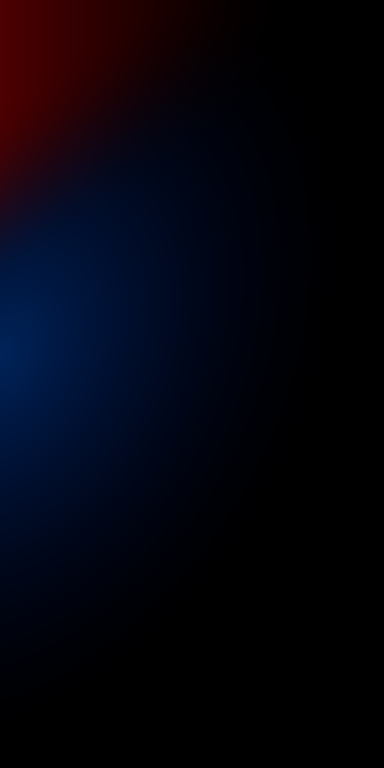
Write a WebGL 1 fragment shader that draws this background.

```glsl
precision highp float;
// Dark backdrop with a tilted blue glow on the left and a red glow in the upper left corner.

uniform vec2 u_resolution;

const vec3 BLUE_CORE = vec3(0.0, 0.14, 0.35);
const vec3 RED_CORE = vec3(0.30, 0.0, 0.003);

// Normalised radius of a tilted ellipse: 0 at its centre, 1 at its rim.
// shape holds the weights of x*x, x*y and y*y.
float ellipseRadius(vec2 p, vec2 center, vec3 shape) {
    vec2 d = p - center;
    return sqrt(dot(shape, vec3(d.x * d.x, d.x * d.y, d.y * d.y)));
}

// Light fading from 1 to 0 over the radius, with one falloff per channel.
vec3 glow(float radius, vec3 falloff) {
    return pow(vec3(max(1.0 - radius, 0.0)), falloff);
}

// Signed distance to a line through a point, positive on the side of the normal.
float lineDistance(vec2 p, vec2 point, vec2 normal) {
    return dot(p - point, normalize(normal));
}

void main() {
    // The canvas spans 1 by 2 units.
    vec2 p = gl_FragCoord.xy / u_resolution * vec2(1.0, 2.0);

    // Blue glow, leaning toward the upper right
    float blueRadius = ellipseRadius(p, vec2(0.0, 1.08), vec3(1.28, -0.6, 0.95));
    vec3 blue = BLUE_CORE * glow(blueRadius, vec3(1.0, 2.0, 1.5));

    // Red light, dimming to the right
    vec3 red = RED_CORE * glow(p.x / 0.76, vec3(1.3));

    // Soft diagonal veil where red covers blue
    float veil = lineDistance(p, vec2(0.0, 1.32), vec2(-0.569, 0.823));
    vec3 color = mix(blue, red, smoothstep(-0.06, 0.34, veil));

    gl_FragColor = vec4(color, 1.0);
}
```
